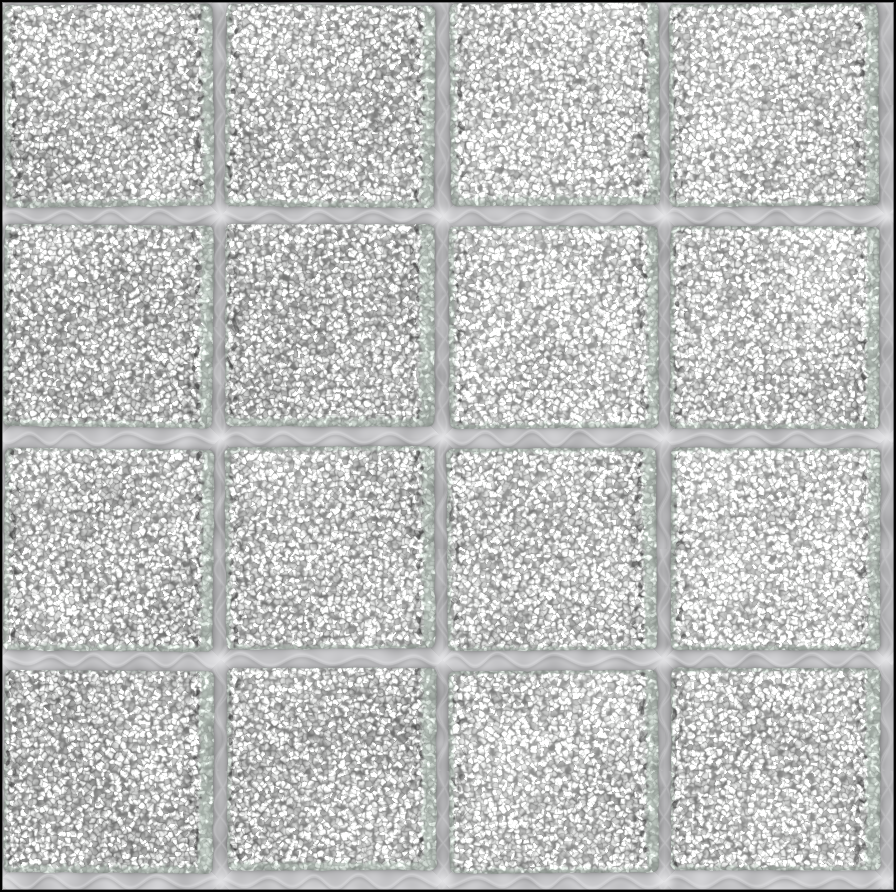
A Shadertoy shader for this texture:

```glsl
// Four by four glass mosaic tiles filled with silver glitter, on pale mesh-backed joints.

const float PITCH = 0.2487;                   // tile spacing in canvas heights
const vec2 GRID_ORIGIN = vec2(-0.0013, 0.0118);
const vec2 TILE_HALF = vec2(0.472, 0.456);    // in units of the pitch
const float FRAME_WIDTH = 0.0027;
const float FLECKS_PER_TILE = 47.0;

const vec3 JOINT_COLOR = vec3(0.78, 0.78, 0.79);
const vec3 THREAD_COLOR = vec3(0.88, 0.88, 0.89);
const vec3 GLASS_COLOR = vec3(0.69, 0.725, 0.70);
const vec3 FRAME_COLOR = vec3(0.01);

vec2 hash2(vec2 p) {
    vec3 h = fract(p.xyx * vec3(0.1031, 0.1030, 0.0973));
    h += dot(h, h.yzx + 33.33);
    return fract((h.xx + h.yz) * h.zy);
}

float cornerGradient(vec2 corner, vec2 offset) {
    float angle = 6.2832 * hash2(corner).x;
    return dot(vec2(cos(angle), sin(angle)), offset);
}

float gradientNoise(vec2 p) {
    vec2 i = floor(p), f = fract(p);
    vec2 u = f * f * f * (f * (f * 6.0 - 15.0) + 10.0);
    vec2 e = vec2(1.0, 0.0);
    float low = mix(cornerGradient(i, f), cornerGradient(i + e, f - e), u.x);
    float high = mix(cornerGradient(i + e.yx, f - e.yx), cornerGradient(i + 1.0, f - 1.0), u.x);
    return 1.4 * mix(low, high, u.y);
}

float roundedBox(vec2 p, vec2 halfSize, float radius) {
    vec2 q = abs(p) - halfSize + radius;
    return length(max(q, 0.0)) + min(max(q.x, q.y), 0.0) - radius;
}

float coverage(float dist, float pixel) {
    return 1.0 - smoothstep(-pixel, pixel, dist);
}

// Brightness of irregular flecks, each with its own reflectance
float glitter(vec2 p) {
    p += 0.45 * vec2(gradientNoise(p * 0.9), gradientNoise(p * 0.9 + 57.0));
    vec2 cell = floor(p);
    float nearest = 9.0, shine = 0.0;
    for (int y = -1; y <= 1; y++)
    for (int x = -1; x <= 1; x++) {
        vec2 id = cell + vec2(x, y);
        float d = length(id + hash2(id) - p);
        if (d < nearest) {
            nearest = d;
            shine = hash2(id + 91.0).y;
        }
    }
    float fleck = 1.0 - smoothstep(0.12, 0.85, nearest);
    return mix(0.55, mix(0.68, 1.19, shine), fleck) + 0.11 * gradientNoise(p * 0.7 + 19.0);
}

// Uneven wavy thread running along a joint
float thread(vec2 along, float phase, float pixel) {
    float drift = gradientNoise(vec2(along.x * 1.7, phase));
    float wave = (0.024 + 0.012 * drift) * sin(along.x * 27.0 + phase + 2.0 * drift);
    float dist = along.y - wave;
    float under = smoothstep(-0.035, 0.0, dist) * coverage(dist, pixel);
    return coverage(abs(dist) - 0.006, pixel + 0.006) - 0.4 * under;
}

vec3 jointColor(vec2 grid, float tileDist, float pixel) {
    vec2 q = grid - round(grid);
    bool horizontal = abs(q.x) > abs(q.y);
    vec2 along = horizontal ? vec2(grid.x, q.y) : vec2(grid.y, q.x);
    float mesh = thread(along, 0.6 + 2.0 * round(grid.y), pixel);
    if (!horizontal) mesh = 0.6 * max(mesh, thread(along, 3.74, pixel));
    float shade = (horizontal ? 1.0 : 0.92) + 0.10 * gradientNoise(grid * 9.0);
    shade -= 0.20 * exp(-max(tileDist, 0.0) / 0.012);
    vec3 color = mix(JOINT_COLOR * shade, THREAD_COLOR, 0.6 * max(mesh, 0.0));
    color *= 1.0 + 0.35 * min(mesh, 0.0);
    float knot = exp(-dot(q, q) / 0.0018);
    return mix(color, vec3(0.92, 0.92, 0.93), 0.8 * knot);
}

vec3 tileColor(vec2 p, vec2 id, float tileDist, float pixel) {
    vec2 variation = hash2(id + 31.0) - 0.5;
    vec2 seed = id * 71.0;
    float grain = gradientNoise(p * 38.0 + seed);
    float sparkle = glitter(p * FLECKS_PER_TILE + seed);

    // Clear glass sides: faint reflected glitter and a shaded outer rim
    vec3 glass = GLASS_COLOR * (1.0 + 0.12 * gradientNoise(p * 17.0 + seed));
    glass += 0.35 * (sparkle - 0.74);
    glass *= 1.0 - 0.14 * exp(tileDist / 0.010);
    glass += 0.20 * smoothstep(0.2, 0.6, grain);

    // Glitter face, set off-centre within the glass
    vec2 facePos = p - vec2(-0.020, 0.010) - 0.022 * variation;
    float faceDist = roundedBox(facePos, TILE_HALF - vec2(0.038, 0.017), 0.02) + 0.018 * grain;
    float haze = 0.07 * gradientNoise(p * 2.3 + seed) + 0.06 * variation.x;
    float light = 0.022 * (id.x - 1.5) + 0.04 * p.y;
    vec3 face = (sparkle + haze + light + 0.01) * vec3(0.998, 1.003, 0.998);

    // Dark pits and bright nicks gather near the side edges
    float sideBand = smoothstep(0.34, 0.43, abs(facePos.x));
    float pit = smoothstep(0.1, 0.45, gradientNoise(p * vec2(34.0, 24.0) + seed + 13.0));
    face *= 1.0 - 0.42 * sideBand * pit;
    float rim = exp(-abs(faceDist + 0.012) / 0.009);
    face += 0.25 * rim * smoothstep(0.0, 0.4, grain);
    return mix(glass, face, coverage(faceDist, pixel + 0.007));
}

void mainImage(out vec4 fragColor, in vec2 fragCoord) {
    vec2 canvas = iResolution.xy / iResolution.y;
    vec2 p = fragCoord / iResolution.y;
    float pixel = 0.7 / (iResolution.y * PITCH);

    // Each tile is slightly shifted and turned
    vec2 grid = (p - GRID_ORIGIN) / PITCH;
    vec2 id = clamp(floor(grid), 0.0, 3.0);
    vec2 jitter = hash2(id + 7.0) - 0.5;
    vec2 local = grid - id - 0.5 - 0.014 * jitter;
    local += 0.026 * (hash2(id + 17.0).x - 0.5) * vec2(-local.y, local.x);
    float tileDist = roundedBox(local, TILE_HALF, 0.03) + 0.005 * gradientNoise(local * 13.0 + id * 9.0);

    vec3 color = jointColor(grid, tileDist, pixel);
    color = mix(color, tileColor(local, id, tileDist, pixel), coverage(tileDist, pixel));

    // Thin black frame
    vec2 edge = min(p, canvas - p);
    float frame = coverage(min(edge.x, edge.y) - FRAME_WIDTH, 0.7 / iResolution.y);
    fragColor = vec4(clamp(mix(color, FRAME_COLOR, frame), 0.0, 1.0), 1.0);
}
```
